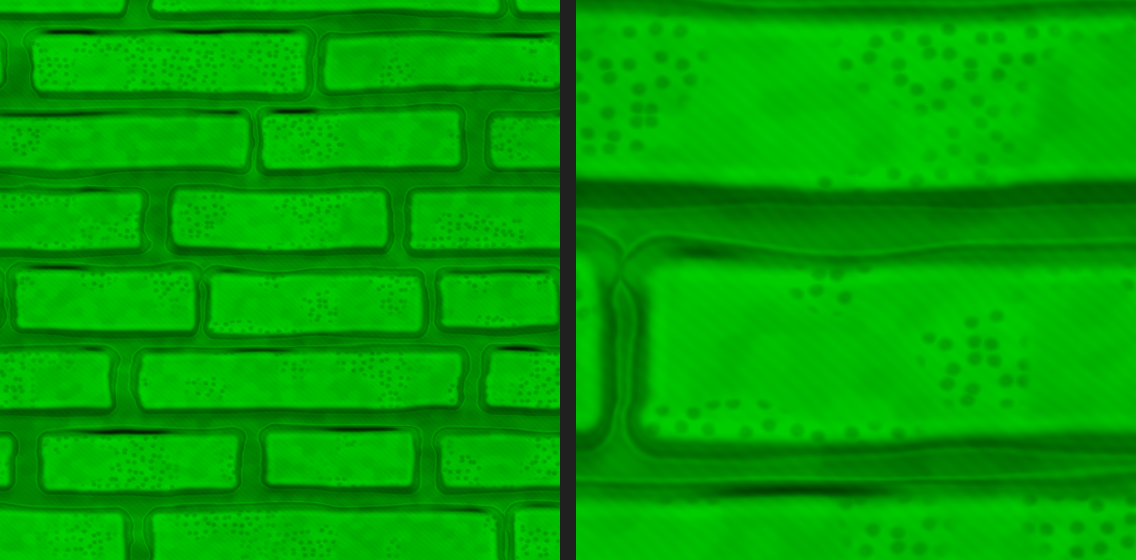
Left: the whole. Right: its middle third, enlarged.
A three.js fragment shader for this texture:

```glsl
varying vec2 vUv;

const float TAU = 6.28319;
const float ROWS = 7.0;
const float ROW_PHASE = 0.238;
const vec3 GREEN = vec3(0.0, 1.0, 0.0);
const float BRICK_LEVEL = 0.725;
const float MORTAR_LEVEL = 0.54;
const float SHADOW_LEVEL = 0.31;
const float CREVICE_LEVEL = 0.12;

float hash(vec2 p) {
  vec3 q = fract(p.xyx * vec3(0.1031, 0.1030, 0.0973));
  q += dot(q, q.yzx + 33.33);
  return fract((q.x + q.y) * q.z);
}

// Wrapping cellular noise: x = nearest distance, y = smoothly blended cell value
vec2 cellular(vec2 uv, vec2 cells) {
  vec2 p = uv * cells;
  float nearest = 2.0, total = 0.0, weights = 0.0;
  for (int j = -1; j <= 1; j++) {
    for (int i = -1; i <= 1; i++) {
      vec2 id = floor(p) + vec2(float(i), float(j));
      vec2 key = mod(id, cells) + cells;
      vec2 seed = id + 0.15 + 0.7 * vec2(hash(key), hash(key + 57.0));
      float d = distance(p, seed);
      float w = exp(-6.0 * d * d);
      nearest = min(nearest, d);
      total += w * hash(key + 113.0);
      weights += w;
    }
  }
  return vec2(nearest, total / weights);
}

// Joint positions across one row; a doubled joint leaves two bricks
vec3 rowJoints(float row) {
  if (row < 0.5) return vec3(0.247, 0.905, 0.905);
  if (row < 1.5) return vec3(0.047, 0.450, 0.763);
  if (row < 2.5) return vec3(0.223, 0.842, 0.842);
  if (row < 3.5) return vec3(0.013, 0.362, 0.768);
  if (row < 4.5) return vec3(0.281, 0.707, 0.707);
  if (row < 5.5) return vec3(0.456, 0.849, 0.849);
  return vec3(0.031, 0.560, 0.560);
}

float jointHalfWidth(float row, float joint) {
  return mix(0.011, 0.030, hash(vec2(row + 3.0, joint + 11.0)));
}

float roundedBox(vec2 p, vec2 halfSize, float radius) {
  vec2 q = abs(p) - halfSize + radius;
  return length(max(q, 0.0)) + min(max(q.x, q.y), 0.0) - radius;
}

float band(float x, float width) {
  return 1.0 - smoothstep(0.0, width, abs(x));
}

void main() {
  vec2 uv = fract(vUv);
  float broad = cellular(uv, vec2(5.0, 7.0)).y;
  float medium = cellular(uv, vec2(15.0, 21.0)).y;
  float fine = cellular(uv, vec2(48.0, 60.0)).y;
  float streak = cellular(uv, vec2(7.0, 24.0)).y;
  vec2 pits = cellular(uv, vec2(64.0, 72.0));
  float mottle = 0.4 * broad + 0.35 * medium + 0.25 * fine - 0.5;

  // Uneven outlines
  vec2 p = uv + 0.010 * vec2(medium - 0.5, broad - 0.5)
              + 0.004 * vec2(fine - 0.5, medium - 0.5);

  // Nearest brick, dropped shadows and crevices
  float edge = 1.0, shadow = 0.0, crevice = 0.0, tint = 0.0;
  float baseRow = floor(uv.y * ROWS - ROW_PHASE + 0.5);
  for (int k = -1; k <= 1; k++) {
    float r = baseRow + float(k);
    float row = mod(r, ROWS);
    vec3 joints = rowJoints(row);
    vec3 nexts = vec3(joints.yz, joints.x + 1.0);
    for (int i = 0; i < 3; i++) {
      float column = float(i);
      float left = joints[i] + jointHalfWidth(row, column);
      float right = nexts[i] - jointHalfWidth(row, mod(column + 1.0, 3.0));
      if (right <= left) continue;
      float variation = hash(vec2(row + 17.0, column + 29.0));
      float lift = hash(vec2(row + 41.0, column + 5.0));
      vec2 halfSize = vec2(0.5 * (right - left), mix(0.045, 0.055, variation));
      vec2 centre = vec2(0.5 * (left + right), (r + ROW_PHASE) / ROWS + 0.008 * (lift - 0.5));
      vec2 q = p - centre;
      q.x = fract(q.x + 0.5) - 0.5;
      q.y += 0.025 * q.x * (variation - 0.5);
      float d = roundedBox(q, halfSize, 0.013);
      if (d < edge) { edge = d; tint = variation - 0.5; }
      float dropDistance = roundedBox(q + vec2(0.0, 0.015), halfSize, 0.010);
      shadow = max(shadow, (1.0 - smoothstep(-0.010, 0.013, dropDistance)) * mix(0.45, 1.0, lift));
      float along = 1.0 - smoothstep(-0.04, 0.0, abs(q.x) - halfSize.x);
      crevice = max(crevice, along * band(q.y - halfSize.y - 0.006, 0.008));
    }
  }

  // Mortar with ledges and dark hollows
  float ledge = edge - 0.013 - 0.010 * (streak - 0.5);
  float mortar = MORTAR_LEVEL + 0.16 * mottle + 0.10 * (streak - 0.5);
  mortar += 0.06 * band(ledge, 0.003) - 0.07 * band(ledge + 0.004, 0.004);
  mortar = mix(mortar, SHADOW_LEVEL, shadow * mix(0.55, 1.0, streak));
  mortar = mix(mortar, CREVICE_LEVEL, crevice * smoothstep(0.52, 0.78, broad * 0.5 + streak * 0.5));

  // Worn brick faces
  float worn = smoothstep(0.50, 0.80, medium);
  float brick = BRICK_LEVEL + 0.17 * mottle + 0.03 * tint;
  brick -= 0.13 * worn * (1.0 - smoothstep(0.12, 0.42, pits.x));
  brick += 0.035 * band(edge + 0.009, 0.006);
  brick -= 0.08 * smoothstep(-0.007, 0.0, edge);

  // Fine diagonal grain
  float grain = sin(TAU * (83.0 * uv.x + 97.0 * uv.y) + 5.0 * medium);
  float face = 1.0 - smoothstep(-0.004, 0.003, edge);
  float level = mix(mortar, brick, face) + 0.008 * grain + 0.03 * (fine - 0.5);
  gl_FragColor = vec4(GREEN * clamp(level, 0.0, 0.80), 1.0);
}
```
